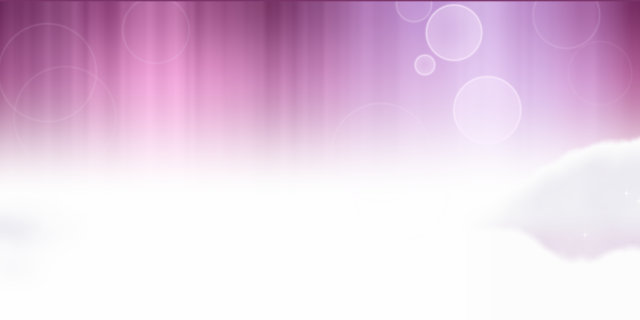
Give the GLSL for this background, as a WebGL 2 fragment shader.

```glsl
#version 300 es
precision highp float;
uniform vec2 u_resolution;
out vec4 fragColor;

#define STREAK_AMOUNT 0.09
#define STREAK_DENSITY 26.0
#define FADE_START 0.195
#define FADE_END 0.62
#define RING_WIDTH 0.0035
#define PUFF_SIZE 0.045
#define CLOUD_GREY vec3(0.925, 0.92, 0.945)
#define CLOUD_PINK vec3(0.90, 0.845, 0.91)
#define TOP_LINE vec3(0.48, 0.20, 0.41)

const int STOPS = 13;
const int BUBBLES = 11;

// Evenly spaced colour stops across the curtain: upper edge and mid height
const vec3 upper[STOPS] = vec3[](
  vec3(.44, .18, .38), vec3(.52, .26, .46), vec3(.58, .28, .50), vec3(.72, .42, .64),
  vec3(.58, .29, .50), vec3(.47, .21, .40), vec3(.56, .31, .53), vec3(.69, .47, .72),
  vec3(.74, .56, .82), vec3(.82, .69, .89), vec3(.74, .54, .79), vec3(.64, .38, .63),
  vec3(.46, .17, .38));
const vec3 middle[STOPS] = vec3[](
  vec3(.66, .36, .57), vec3(.72, .44, .65), vec3(.85, .55, .76), vec3(.94, .64, .85),
  vec3(.87, .57, .78), vec3(.76, .48, .69), vec3(.79, .54, .75), vec3(.83, .64, .84),
  vec3(.86, .71, .89), vec3(.90, .80, .95), vec3(.86, .72, .91), vec3(.82, .60, .82),
  vec3(.72, .40, .62));

// Bubbles: centre, radius, strength
const vec4 bubbles[BUBBLES] = vec4[](
  vec4(.148, .773, .153, .20), vec4(.203, .633, .159, .17), vec4(.487, .906, .104, .20),
  vec4(1.419, .898, .087, .85), vec4(1.523, .656, .105, .85), vec4(1.328, .797, .031, .80),
  vec4(1.294, .987, .055, .42), vec4(1.190, .523, .154, .24), vec4(1.770, .953, .104, .25),
  vec4(1.875, .771, .099, .12), vec4(1.255, .396, .146, .15));

float hash(vec2 p) {
  return fract(sin(dot(p, vec2(127.1, 311.7))) * 43758.5453);
}

float noise(vec2 p) {
  vec2 i = floor(p), f = fract(p);
  f = f * f * (3.0 - 2.0 * f);
  return mix(mix(hash(i), hash(i + vec2(1, 0)), f.x),
             mix(hash(i + vec2(0, 1)), hash(i + vec2(1, 1)), f.x), f.y);
}

float fbm(vec2 p) {
  float sum = 0.0, gain = 0.5;
  for (int i = 0; i < 4; i++) {
    sum += gain * noise(p);
    p = p * 2.03 + 7.1;
    gain *= 0.5;
  }
  return sum;
}

// Vertical light curtain that dissolves to white
vec3 curtain(vec2 p) {
  float depth = 1.0 - p.y;
  float s = clamp(p.x * 0.5, 0.0, 0.9999) * float(STOPS - 1);
  int i = int(s);
  float f = smoothstep(0.0, 1.0, fract(s));
  vec3 col = mix(mix(upper[i], upper[i + 1], f), mix(middle[i], middle[i + 1], f),
                 smoothstep(-0.03, 0.29, depth));
  float streak = noise(vec2(p.x * STREAK_DENSITY, p.y * 0.8)) - 0.5;
  streak += 0.5 * (noise(vec2(p.x * STREAK_DENSITY * 2.3, 4.0)) - 0.5);
  col += STREAK_AMOUNT * streak * mix(1.0, 0.35, smoothstep(0.9, 1.2, p.x));
  return mix(col, vec3(0.996), smoothstep(FADE_START, FADE_END, depth));
}

// Translucent disc, brighter toward its rim
float bubble(vec2 p, vec4 b, float px) {
  float d = length(p - b.xy) - b.z;
  float disc = smoothstep(px, -px, d);
  float rim = exp(-pow(d / max(RING_WIDTH, px), 2.0));
  float body = disc * (0.24 + 0.16 * smoothstep(-b.z, 0.0, d));
  return b.w * (body * smoothstep(0.05, 0.8, b.w) + 0.5 * rim);
}

// Four-pointed glint
float sparkle(vec2 q) {
  q = abs(q);
  return exp(-q.x * 130.0 - q.y * 700.0) + exp(-q.y * 130.0 - q.x * 700.0);
}

vec3 clouds(vec3 col, vec2 p) {
  float puff = (fbm(p * 13.0) - 0.47) * PUFF_SIZE;
  // Right bank: white crest, grey body, white puffs in front
  float crest = 0.35 + 0.21 * smoothstep(1.42, 1.92, p.x) + puff - p.y;
  float front = 0.18 + 0.10 * smoothstep(1.8, 1.6, p.x)
              + 0.04 * smoothstep(1.84, 1.95, p.x) + puff;
  float side = smoothstep(1.42, 1.72, p.x);
  col = mix(col, vec3(0.99), smoothstep(-0.012, 0.018, crest) * smoothstep(1.4, 1.55, p.x));
  float body = smoothstep(0.0, 0.09, crest) * smoothstep(-0.01, 0.03, p.y - front) * side;
  vec3 tint = mix(CLOUD_PINK, CLOUD_GREY, smoothstep(0.22, 0.34, p.y));
  col = mix(col, tint, body * (0.65 + 0.5 * fbm(p * 9.0 + 3.0)));
  // Left wisps
  vec2 q = (p - vec2(0.02, 0.285)) / vec2(0.13, 0.06) + puff * 14.0;
  vec2 r = (p - vec2(0.03, 0.16)) / vec2(0.09, 0.05) + puff * 14.0;
  return mix(col, CLOUD_GREY, 0.9 * exp(-dot(q, q)) + 0.25 * exp(-dot(r, r)));
}

void main() {
  vec2 p = gl_FragCoord.xy / u_resolution.y;
  float px = 1.0 / u_resolution.y;
  vec3 col = curtain(p);
  for (int i = 0; i < BUBBLES; i++)
    col = mix(col, vec3(0.99, 0.94, 1.0), bubble(p, bubbles[i], px));
  col = clouds(col, p);
  float glint = sparkle(p - vec2(1.958, 0.396)) + sparkle(p - vec2(1.828, 0.266))
              + sparkle(p - vec2(1.997, 0.372));
  col = mix(col, vec3(1.0), min(glint, 1.0));
  col = mix(col, TOP_LINE, smoothstep(0.996 - px, 0.996 + px, p.y));
  fragColor = vec4(clamp(col, 0.0, 1.0), 1.0);
}
```
